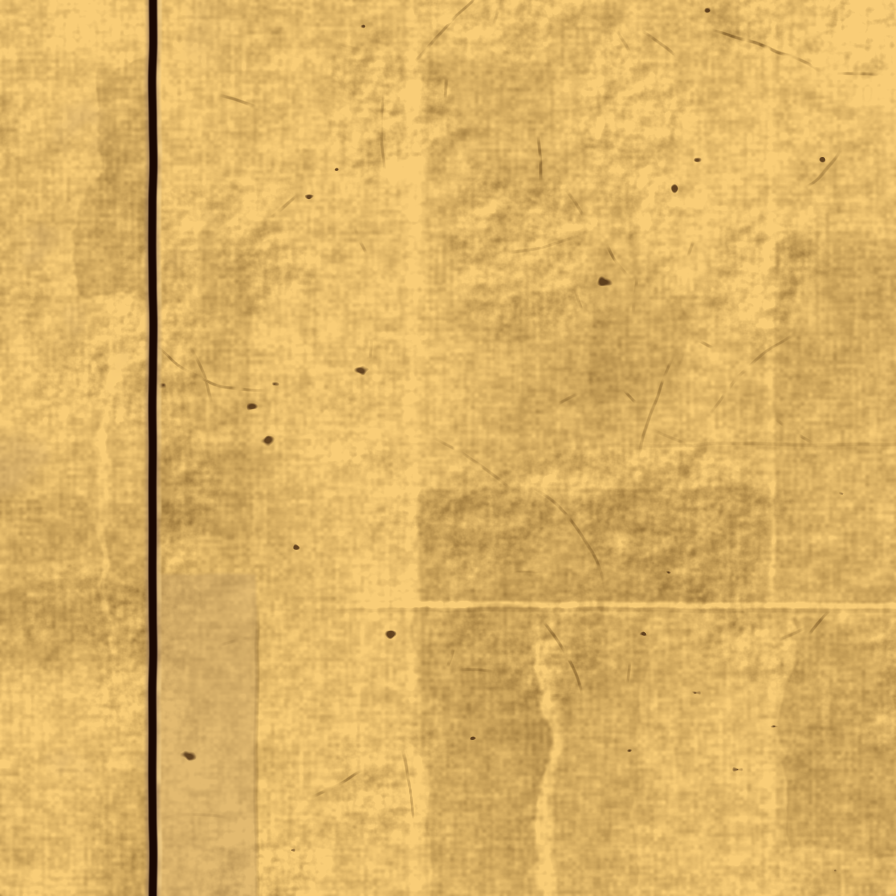
A Shadertoy shader for this texture:

```glsl
// Aged gold leaf panel: overlapping worn leaves, scratches, specks and one dark vertical joint.

float hash(vec2 p) {
    vec3 q = fract(vec3(p.xyx) * 0.1031);
    q += dot(q, q.yzx + 33.33);
    return fract((q.x + q.y) * q.z);
}

float noise(vec2 p) {
    vec2 i = floor(p), f = fract(p);
    f = f * f * (3.0 - 2.0 * f);
    return mix(mix(hash(i), hash(i + vec2(1, 0)), f.x),
               mix(hash(i + vec2(0, 1)), hash(i + vec2(1, 1)), f.x), f.y);
}

float fbm(vec2 p) {
    float sum = 0.0, amp = 0.5;
    for (int i = 0; i < 5; i++) {
        sum += amp * noise(p);
        p = mat2(1.6, 1.2, -1.2, 1.6) * p + 17.3;
        amp *= 0.5;
    }
    return sum / 0.97;
}

// Soft-edged rectangle
float patchMask(vec2 p, vec2 lo, vec2 hi) {
    vec2 m = smoothstep(-0.003, 0.003, p - lo) * smoothstep(-0.003, 0.003, hi - p);
    return m.x * m.y;
}

float line(float d, float width) {
    return 1.0 - smoothstep(width * 0.2, width, abs(d));
}

// Thin bent scratches, broken up along their length
float scratches(vec2 p) {
    float ink = 0.0;
    for (int i = 0; i < 44; i++) {
        vec2 id = vec2(float(i) + 3.0, 7.0);
        vec2 centre = vec2(0.19 + 0.8 * hash(id), pow(hash(id + 11.0), 0.6));
        float angle = 3.14 * hash(id + 23.0);
        float halfLength = mix(0.012, 0.085, pow(hash(id + 31.0), 2.0));
        vec2 q = mat2(cos(angle), -sin(angle), sin(angle), cos(angle)) * (p - centre);
        q.y += (hash(id + 43.0) - 0.5) * 7.0 * q.x * q.x + 0.003 * (noise(p * 45.0) - 0.5);
        float fade = 1.0 - smoothstep(halfLength * 0.5, halfLength, abs(q.x));
        ink = max(ink, fade * line(q.y, 0.0026) * mix(0.3, 1.0, hash(id + 57.0)));
    }
    return ink * smoothstep(0.1, 0.6, noise(p * 90.0));
}

// Small dark pits of uneven outline
float specks(vec2 p) {
    float ink = 0.0;
    for (int i = 0; i < 26; i++) {
        vec2 id = vec2(float(i) + 5.0, 91.0);
        vec2 centre = vec2(0.18 + 0.8 * hash(id), hash(id + 13.0));
        float radius = mix(0.002, 0.006, pow(hash(id + 29.0), 2.0));
        vec2 q = (p - centre) * vec2(0.8, 1.15);
        float d = length(q) + 0.005 * (noise(p * 170.0) - 0.5);
        ink = max(ink, 1.0 - smoothstep(radius * 0.4, radius + 0.001, d));
    }
    return ink;
}

void mainImage(out vec4 fragColor, in vec2 fragCoord) {
    vec2 p = fragCoord / iResolution.xy;
    vec2 ragged = vec2(fbm(p * 11.0), fbm(p * 11.0 + 40.0)) - 0.5;
    vec2 torn = p + 0.07 * ragged;
    vec2 trimmed = p + 0.008 * ragged;

    // Cloudy wear, woven fibres and grain
    float tone = 0.74 + 0.95 * (fbm(p * 5.0 + 3.0) - 0.5);
    tone += 0.6 * (fbm(p * vec2(55.0, 80.0)) - 0.5);
    tone += 0.27 * (noise(p * vec2(35.0, 250.0)) - 0.5);
    tone += 0.27 * (noise(p * vec2(250.0, 28.0) + 9.0) - 0.5);
    tone += 0.38 * (noise(p * 220.0) - 0.5);
    tone += 0.16 * smoothstep(0.4, 1.0, p.y) * smoothstep(0.3, 0.6, p.x);

    // Darker leaves, some cut straight and some torn
    tone -= 0.34 * patchMask(trimmed, vec2(0.468, 0.328), vec2(0.86, 0.455));
    tone -= 0.30 * patchMask(torn, vec2(0.47, -0.1), vec2(0.605, 0.318));
    tone -= 0.20 * patchMask(torn, vec2(0.62, -0.1), vec2(0.72, 0.30));
    tone -= 0.32 * patchMask(torn, vec2(0.885, 0.05), vec2(1.1, 0.315));
    tone -= 0.27 * patchMask(trimmed, vec2(0.865, 0.328), vec2(1.1, 0.73));
    tone -= 0.24 * patchMask(torn, vec2(0.66, 0.56), vec2(0.77, 0.71));
    tone -= 0.16 * patchMask(trimmed, vec2(0.475, 0.73), vec2(0.62, 0.93));
    tone -= 0.20 * patchMask(torn, vec2(0.23, 0.64), vec2(0.32, 0.75));
    tone -= 0.38 * patchMask(torn, vec2(0.1, 0.66), vec2(0.2, 0.94)) * step(p.x, 0.17);
    tone -= 0.22 * patchMask(torn, vec2(-0.1, 0.26), vec2(0.17, 0.34));
    tone -= 0.4 * smoothstep(0.09, 0.165, torn.x) * step(p.x, 0.17) * (1.0 - smoothstep(0.05, 0.25, p.y));
    tone -= 0.15 * patchMask(trimmed, vec2(0.172, 0.4), vec2(0.28, 0.72));

    // Bright overlaps where leaves meet
    tone += 0.22 * line(trimmed.x - 0.462, 0.012) + 0.2 * line(trimmed.x - 0.86, 0.009);
    float rightSide = smoothstep(0.27, 0.5, p.x);
    tone += rightSide * (0.4 * line(trimmed.y - 0.325, 0.005) - 0.3 * line(trimmed.y - 0.319, 0.004));
    tone -= 0.25 * line(trimmed.y - 0.503, 0.003) * smoothstep(0.6, 0.8, p.x);
    tone -= 0.5 * line(trimmed.x - 0.287, 0.004) * (1.0 - smoothstep(0.29, 0.33, p.y));
    tone += 0.4 * line(torn.x - 0.61, 0.009) * (1.0 - smoothstep(0.27, 0.31, p.y));
    tone += 0.35 * line(torn.x - 0.11, 0.009) * patchMask(p, vec2(0.0, 0.27), vec2(0.17, 0.55));

    // Crinkled relief lit from the upper left
    float crinkled = smoothstep(0.47, 0.65, fbm(p * 7.0 + 60.0));
    crinkled = max(crinkled, 0.8 * patchMask(torn, vec2(0.172, 0.33), vec2(0.23, 0.8)));
    float relief = fbm(p * 34.0) - fbm(p * 34.0 + vec2(-0.12, 0.16));
    tone += 2.2 * (0.25 + crinkled) * relief;

    // Damage
    tone -= 0.95 * scratches(p);
    vec3 color = mix(vec3(0.70, 0.55, 0.29), vec3(0.95, 0.78, 0.45), clamp(tone, -1.0, 1.1));
    float dusty = patchMask(trimmed, vec2(0.172, -0.1), vec2(0.287, 0.36));
    dusty += smoothstep(0.58, 0.75, fbm(p * 8.0 + 25.0)) * (1.0 - smoothstep(0.1, 0.3, p.x));
    color = mix(color, vec3(0.76, 0.62, 0.40), 0.4 * min(dusty, 1.0));
    color = mix(color, vec3(0.25, 0.14, 0.05), 0.8 * specks(p));

    // Dark joint with a pale lip on its right
    float joint = p.x - 0.1705 + 0.0015 * (noise(vec2(p.y * 22.0, 4.0)) - 0.5);
    color = mix(color, vec3(0.59, 0.47, 0.36), 0.8 * line(joint, 0.011));
    color = mix(color, vec3(0.98, 0.84, 0.55), 0.7 * line(joint - 0.0075, 0.004) * noise(vec2(p.y * 60.0, 8.0)));
    color = mix(color, vec3(0.10, 0.03, 0.01), 1.0 - smoothstep(0.003, 0.0058, abs(joint)));
    fragColor = vec4(color, 1.0);
}
```
